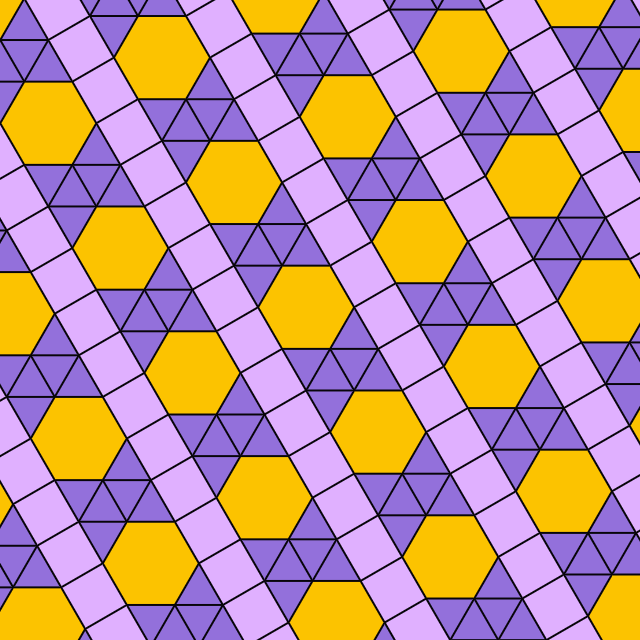
Write a WebGL 2 fragment shader that draws this pattern.

```glsl
#version 300 es
precision highp float;
// Tilted tiling: bands of hexagons and triangles between rows of squares.

uniform vec2 u_resolution;
out vec4 fragColor;

const float HALF_BAND = 0.8660254;  // half height of the hexagon band, in edges
const float EDGE = 0.07507;         // tile edge, in canvas units
const float LINE_WIDTH = 0.0031;    // outline width, in canvas units
const vec2 CENTER = vec2(0.4783, 0.5199);
const vec2 ALONG = vec2(0.5, -0.8660254);
const vec2 ACROSS = vec2(0.8660254, 0.5);

const vec3 LAVENDER = vec3(0.878, 0.690, 1.0);
const vec3 GOLD = vec3(0.990, 0.765, 0.0);
const vec3 PURPLE = vec3(0.576, 0.440, 0.860);
const vec3 INK = vec3(0.03, 0.02, 0.04);

float segmentDistance(vec2 p, vec2 a, vec2 b) {
    vec2 ab = b - a;
    float t = clamp(dot(p - a, ab) / dot(ab, ab), 0.0, 1.0);
    return length(p - a - t * ab);
}

// Wraps into one cell centred on a hexagon, then mirrors to one quarter.
vec2 foldCell(vec2 p, vec2 period) {
    return abs(p - period * round(p / period));
}

vec3 tileColor(vec2 q) {
    if (q.y > HALF_BAND) return LAVENDER;
    bool insideHexagon = HALF_BAND * q.x + 0.5 * q.y < HALF_BAND;
    return insideHexagon ? GOLD : PURPLE;
}

float outlineDistance(vec2 q, float halfCell) {
    vec2 corner = vec2(1.0, 0.0);
    vec2 nearTop = vec2(0.5, HALF_BAND);
    vec2 farTop = vec2(1.5, HALF_BAND);

    // Band border and the sides between squares
    float d = abs(q.y - HALF_BAND);
    d = min(d, segmentDistance(q, nearTop, vec2(nearTop.x, halfCell)));
    d = min(d, segmentDistance(q, farTop, vec2(farTop.x, halfCell)));

    // Hexagon side and triangle sides
    d = min(d, segmentDistance(q, corner, nearTop));
    d = min(d, segmentDistance(q, corner, farTop));
    return min(d, segmentDistance(q, corner, vec2(1.5, 0.0)));
}

void main() {
    float canvasSize = min(u_resolution.x, u_resolution.y);
    vec2 p = gl_FragCoord.xy / canvasSize - CENTER;

    // Rotated lattice, measured in tile edges
    vec2 lattice = vec2(dot(p, ALONG), dot(p, ACROSS)) / EDGE;
    vec2 period = vec2(3.0, 1.0 + 2.0 * HALF_BAND);
    vec2 q = foldCell(lattice, period);

    // Smooth outlines over flat tiles
    float d = outlineDistance(q, 0.5 * period.y) * EDGE - 0.5 * LINE_WIDTH;
    float ink = clamp(0.5 - d * canvasSize, 0.0, 1.0);
    fragColor = vec4(mix(tileColor(q), INK, ink), 1.0);
}
```
